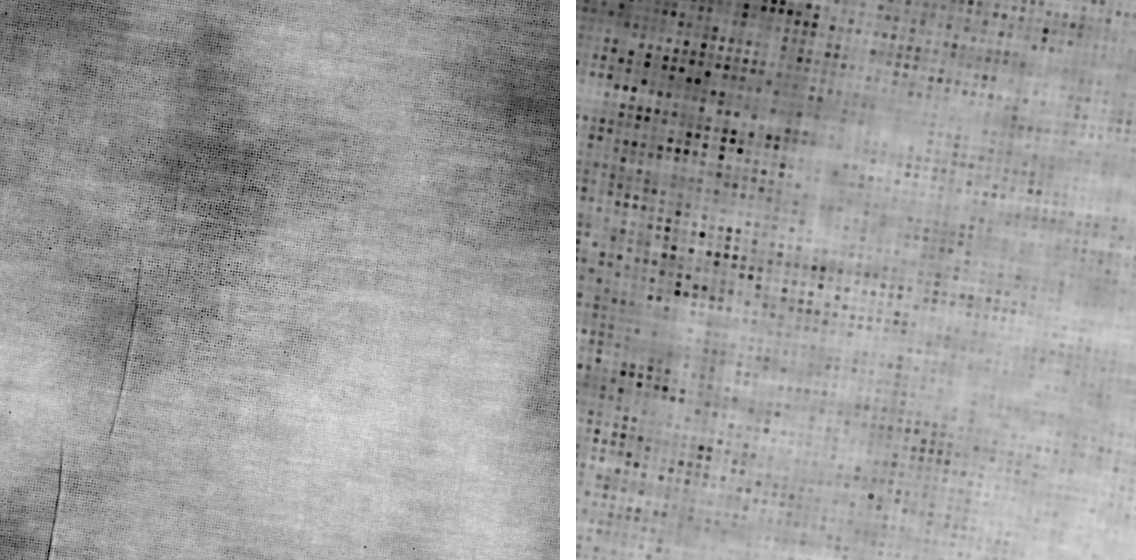
Left, the full canvas; right, a detail of the centre.
Write a WebGL 2 fragment shader that draws this texture.

```glsl
#version 300 es
precision highp float;
// Worn grey cloth: tilted open weave, blotchy stains, thread streaks, creases and specks.

uniform vec2 u_resolution;
out vec4 fragColor;

float hash(vec2 p) {
    vec3 h = fract(vec3(p.xyx) * 0.1031);
    h += dot(h, h.yzx + 33.33);
    return fract((h.x + h.y) * h.z);
}

float noise(vec2 p) {
    vec2 cell = floor(p), f = fract(p);
    f = f * f * (3.0 - 2.0 * f);
    return mix(mix(hash(cell), hash(cell + vec2(1, 0)), f.x),
               mix(hash(cell + vec2(0, 1)), hash(cell + vec2(1, 1)), f.x), f.y);
}

// Layered noise centred on zero
float clouds(vec2 p) {
    float sum = 0.0, amp = 0.5;
    for (int i = 0; i < 5; i++) {
        sum += amp * (noise(p) - 0.5);
        p = mat2(1.6, 1.2, -1.2, 1.6) * p + 17.3;
        amp *= 0.55;
    }
    return sum;
}

float stain(vec2 p, vec2 centre, vec2 radius) {
    vec2 d = (p - centre) / radius;
    return exp(-dot(d, d));
}

// Broad light and dark areas
float blotches(vec2 p) {
    p += 0.16 * vec2(clouds(p * 6.0 + 40.0), clouds(p * 6.0 + 80.0));
    float tone = 0.585;
    tone += 0.18 * stain(p, vec2(0.72, 0.20), vec2(0.38, 0.34));
    tone += 0.11 * stain(p, vec2(0.07, 0.33), vec2(0.12, 0.18));
    tone += 0.08 * stain(p, vec2(0.56, 0.88), vec2(0.14, 0.13));
    tone -= 0.20 * stain(p, vec2(0.13, 0.98), vec2(0.10, 0.15));
    tone -= 0.18 * stain(p, vec2(0.37, 0.90), vec2(0.06, 0.13));
    tone -= 0.13 * stain(p, vec2(0.41, 0.68), vec2(0.11, 0.14));
    tone -= 0.25 * stain(p, vec2(1.00, 0.82), vec2(0.11, 0.25));
    tone -= 0.08 * stain(p, vec2(0.25, 0.43), vec2(0.10, 0.16));
    tone -= 0.17 * stain(p, vec2(0.00, 0.00), vec2(0.13, 0.10));
    tone -= 0.15 * stain(p, vec2(0.00, 0.90), vec2(0.05, 0.14));
    tone -= 0.13 * stain(p, vec2(1.02, 0.30), vec2(0.06, 0.30));
    return tone;
}

// Bowed fold from foot to head, dark with a pale lip
float crease(vec2 p, vec2 foot, vec2 head) {
    float t = (p.y - foot.y) / (head.y - foot.y);
    float x = mix(foot.x, head.x, t) + 0.035 * t * (1.0 - t);
    float d = p.x - x + 0.003 * (noise(p * 40.0) - 0.5);
    float ends = smoothstep(-0.05, 0.08, t) * (1.0 - smoothstep(0.6, 1.05, t));
    float wear = 0.5 + 0.7 * noise(p * vec2(20, 60));
    return ends * wear * (exp(-pow(d / 0.0022, 2.0)) - 0.3 * exp(-pow((d - 0.007) / 0.005, 2.0)));
}

void main() {
    vec2 p = gl_FragCoord.xy / u_resolution;
    vec2 cloth = mat2(0.990, 0.139, -0.139, 0.990) * p;
    cloth += 0.004 * vec2(noise(p * 7.0), noise(p * 7.0 + 30.0));

    float tone = blotches(p) + 0.19 * clouds(p * 7.0) + 0.10 * clouds(p * 32.0);

    // Open weave, clearest in the middle and in the darker cloth
    float open = 1.0 - smoothstep(0.50, 0.76, tone);
    open = 0.12 + 0.5 * open + 0.45 * stain(p, vec2(0.42, 0.50), vec2(0.24, 0.28));
    vec2 grid = cloth * 190.0;
    float hole = 1.0 - smoothstep(0.08, 0.55, length(fract(grid) - 0.5));
    float gap = hash(floor(grid) + 7.0);
    float patchy = 0.4 + 1.2 * noise(cloth * vec2(25, 55));
    tone += open * (0.035 - hole * patchy * (0.07 + 0.34 * gap * gap));

    // Streaks along both thread directions, then fine fibre grain
    float worn = 0.5 + 0.7 * open;
    tone += worn * 0.09 * (noise(cloth * vec2(12, 110)) - 0.5);
    tone += worn * 0.07 * (noise(cloth * vec2(38, 190) + 50.0) - 0.5);
    tone += worn * 0.06 * (noise(cloth * vec2(130, 10) + 90.0) - 0.5);
    tone += 0.07 * (noise(cloth * vec2(150, 340)) - 0.5);
    tone += 0.06 * (noise(cloth * vec2(340, 160) + 20.0) - 0.5);

    // Creases
    tone -= 0.24 * crease(p, vec2(0.195, 0.22), vec2(0.255, 0.57));
    tone -= 0.34 * crease(p, vec2(0.075, -0.04), vec2(0.112, 0.24));
    tone -= 0.08 * crease(p, vec2(0.295, 0.48), vec2(0.315, 0.80));

    // Faint dried rings
    for (int i = 0; i < 2; i++) {
        float k = float(i);
        vec2 d = p - vec2(0.595 + 0.045 * k, 0.93 - 0.10 * k);
        float r = length(d) + 0.012 * (noise(p * 45.0) - 0.5);
        float edge = exp(-pow((r - 0.019 - 0.011 * k) / 0.004, 2.0));
        tone -= 0.07 * edge * mix(1.0, smoothstep(0.01, -0.02, d.x), k);
    }

    // Sparse dark specks
    vec2 spot = floor(p * 28.0);
    vec2 shift = 0.25 + 0.5 * vec2(hash(spot + 3.0), hash(spot + 61.0));
    float size = 0.04 + 0.06 * hash(spot + 11.0);
    float speck = 1.0 - smoothstep(0.4 * size, size, length(fract(p * 28.0) - shift));
    tone -= 0.35 * speck * step(0.975, hash(spot + 29.0));

    fragColor = vec4(vec3(clamp(tone, 0.06, 0.86)), 1.0);
}
```
